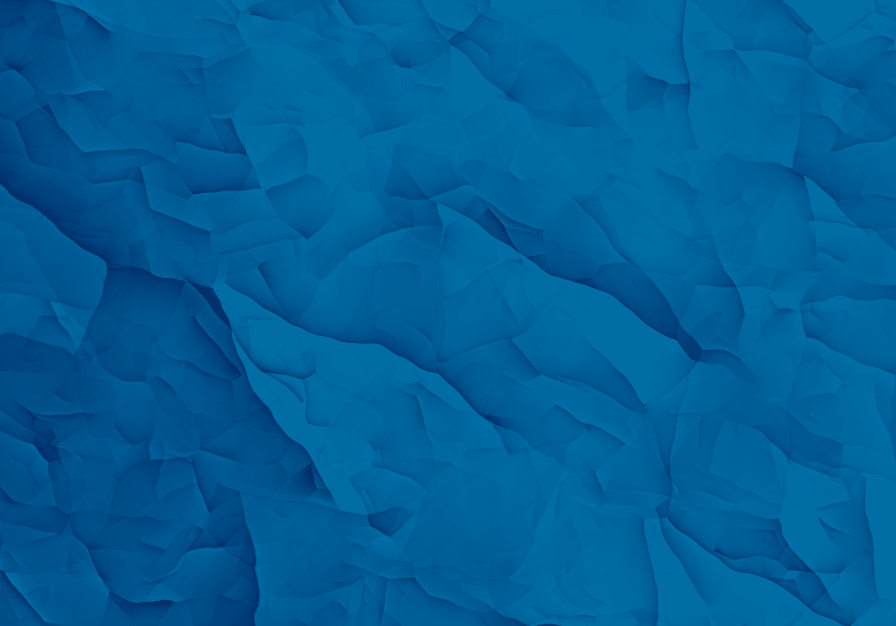
Write a WebGL 1 fragment shader that draws this texture.

```glsl
precision highp float;
// Crumpled blue paper: folded cellular creases under a soft light from the upper right.
uniform vec2 u_resolution;

vec2 hash2(vec2 p) {
  vec2 k = vec2(dot(p, vec2(127.1, 311.7)), dot(p, vec2(269.5, 183.3)));
  return fract(sin(k) * 43758.55);
}

// Layered, rotated sines, roughly -1 to 1
float ripples(vec2 p) {
  float sum = 0.0, amp = 0.5;
  for (int i = 0; i < 4; i++) {
    p = mat2(0.8, -0.6, 0.6, 0.8) * p * 1.7 + 1.3;
    sum += amp * sin(p.x + 1.5 * sin(p.y));
    amp *= 0.6;
  }
  return sum;
}

// Shading of one generation of folds; width is in canvas heights
float creases(vec2 p, float scale, float angle, float width) {
  float c = cos(angle), s = sin(angle);
  // Cells are stretched along the fold direction
  mat2 toCells = mat2(0.7 * c, -1.25 * s, 0.7 * s, 1.25 * c) * scale;
  vec2 q = toCells * p + scale * 3.7;
  vec2 cell = floor(q), f = q - cell;

  // Nearest facet centre
  vec2 nearId = vec2(0.0), nearVec = vec2(0.0);
  float best = 9.0;
  for (int j = -1; j <= 1; j++) {
    for (int i = -1; i <= 1; i++) {
      vec2 o = vec2(float(i), float(j));
      vec2 r = o + hash2(cell + o) - f;
      if (dot(r, r) < best) {
        best = dot(r, r);
        nearId = o;
        nearVec = r;
      }
    }
  }

  // Gentle tilt of the facet itself
  vec2 tilt = hash2(cell + nearId + 17.0) - 0.5;
  float shade = 0.12 * tilt.x + 0.4 * dot(tilt, nearVec);

  // Each border bends the sheet: one side turns to the light, the other away
  float pixel = 1.0 / u_resolution.y;
  float fade = smoothstep(-0.4, 0.45, ripples(p * scale * 0.7 + angle * 5.0));
  for (int j = -1; j <= 1; j++) {
    for (int i = -1; i <= 1; i++) {
      if (i == 0 && j == 0) continue;
      vec2 id = nearId + vec2(float(i), float(j));
      vec2 r = id + hash2(cell + id) - f;
      vec2 n = normalize(r - nearVec);
      vec2 slope = n * toCells;
      float d = max(dot(0.5 * (r + nearVec), n), 0.0) / length(slope);
      vec2 h = hash2(2.0 * cell + nearId + id + 5.0);
      float bend = dot(normalize(slope), vec2(0.6, 0.8)) * (h.y > 0.5 ? 1.0 : -1.0);
      bend *= bend < 0.0 ? 1.0 : 0.45;
      float strength = smoothstep(0.2, 0.95, h.x) * fade;
      float reach = width * (0.35 + 1.3 * fract(h.y * 7.3));
      // Soft slope plus a crisp line along the fold
      float profile = exp(-d / reach) + 0.7 * exp(-d / 0.004);
      shade += bend * strength * profile * smoothstep(0.0, pixel, d);
    }
  }
  return shade;
}

void main() {
  vec2 uv = gl_FragCoord.xy / u_resolution;
  vec2 p = gl_FragCoord.xy / u_resolution.y;

  // Wobble so that folds are never quite straight
  vec2 w = p + 0.04 * vec2(ripples(p * 3.0), ripples(p * 3.0 + 8.0));
  w += 0.009 * vec2(ripples(p * 14.0 + 3.0), ripples(p * 14.0 + 11.0));

  // Broad light: dim at lower left, bright at upper right
  float lit = smoothstep(-0.1, 0.85, uv.x * 0.75 + uv.y * 0.4);
  float tone = mix(0.3, 1.08, lit) + 0.16 * ripples(p * 2.2 + 4.0);

  // Folds from large to fine, deeper where the sheet is dim
  float folds = 0.95 * creases(w, 3.2, -0.7, 0.045);
  folds += 0.95 * creases(w + 4.0, 5.2, -0.95, 0.03);
  folds += 0.75 * creases(w + 9.0, 7.0, 0.6, 0.022);
  folds += 0.6 * creases(w + 2.0, 12.0, -0.4, 0.014);
  folds += 0.32 * creases(w + 6.0, 22.0, 0.9, 0.008);
  tone += folds * mix(1.4, 0.95, lit);

  // Faint paper fibre
  tone += 0.025 * ripples(p * 70.0);

  tone = clamp(tone + 0.06, -0.6, 1.2);
  vec3 shadowBlue = vec3(0.0, 0.27, 0.50);
  vec3 paperBlue = vec3(0.0, 0.40, 0.62);
  gl_FragColor = vec4(mix(shadowBlue, paperBlue, tone), 1.0);
}
```
